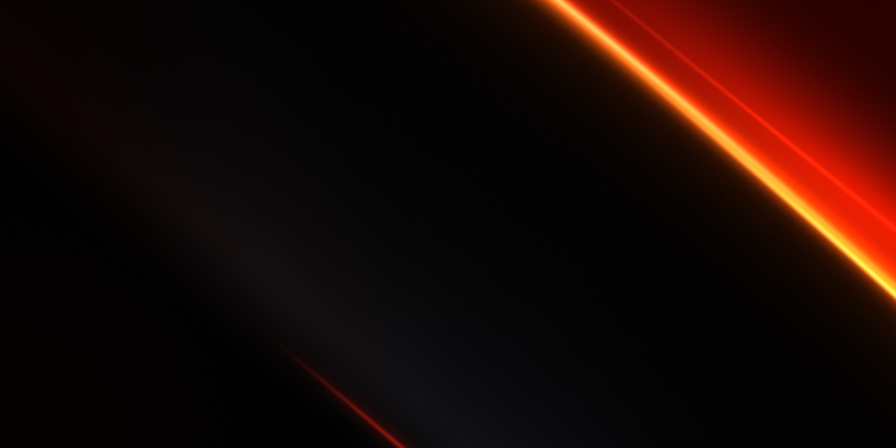
This background is drawn by a Shadertoy shader. Its source:

```glsl
float gauss(float d, float width) {
    return exp(-d * d / (width * width));
}

float hash(vec2 p) {
    return fract(sin(dot(p, vec2(127.1, 311.7))) * 43758.5453);
}

// Signed distance to a sloped line through a point, positive above it
float slopeDist(vec2 p, vec2 start, float slope) {
    return (p.y - start.y + slope * (p.x - start.x)) / sqrt(1.0 + slope * slope);
}

// Wide dim band with a thin ember line on its lower edge
vec3 dimBand(vec2 p) {
    float d = slopeDist(p, vec2(0.638, 0.219), 0.842);
    float band = smoothstep(-0.09, 0.13, d) * exp(-max(d - 0.1, 0.0) / 0.24);
    vec3 tint = mix(vec3(0.055, 0.012, 0.01), vec3(0.075, 0.055, 0.06),
                    smoothstep(0.1, 0.65, p.x));
    tint = mix(tint, vec3(0.06, 0.066, 0.085), smoothstep(0.6, 1.15, p.x));
    vec3 col = tint * band * (1.0 - 0.6 * smoothstep(1.2, 1.9, p.x));

    float along = smoothstep(0.58, 0.92, p.x);
    col += vec3(0.42, 0.05, 0.01) * along * gauss(d, 0.005);
    col += vec3(0.13, 0.012, 0.0) * along * gauss(d, 0.022);
    return col;
}

// Red field right of the beam, split by a fine bright line
vec3 redField(vec2 p, float beam) {
    float d = slopeDist(p, vec2(1.367, 1.0), 0.81);
    float along = smoothstep(1.25, 2.0, p.x);
    float outer = mix(0.3, 0.55, along) * gauss(max(d, 0.0), 0.14);
    vec3 col = vec3(0.15, 0.004, 0.0) + vec3(1.0, 0.1, 0.01) * outer;
    col += vec3(0.2, 0.03, 0.0) * along * gauss(d, 0.05);
    col += vec3(0.28, 0.07, 0.02) * mix(0.4, 1.0, along) * gauss(d, 0.005);
    return col * smoothstep(-0.012, 0.015, beam);
}

// Hot beam: two bright strands inside an orange halo
vec3 hotBeam(vec2 p, float d) {
    float along = smoothstep(1.3, 2.0, p.x);
    float below = max(-d, 0.0);
    float above = max(d, 0.0);
    vec3 col = vec3(0.27, 0.085, 0.005) * exp(-below / 0.075) * step(d, 0.0);
    col += vec3(0.27, 0.085, 0.005) * exp(-above / 0.02) * step(0.0, d);
    col += vec3(0.6, 0.22, 0.02) * gauss(d, 0.025);
    col += vec3(0.5, 0.22, 0.0) * along * exp(-above / 0.04) * smoothstep(-0.02, 0.01, d);
    col += vec3(0.5, 0.5, 0.35) * mix(1.0, 0.35, along) * gauss(d - 0.007, 0.009);
    col += vec3(0.6, 0.6, 0.3) * mix(0.1, 1.0, along) * gauss(d + 0.007, 0.007);
    return col;
}

void mainImage(out vec4 fragColor, in vec2 fragCoord) {
    vec2 p = fragCoord / iResolution.y;
    p.x += 1.0 - 0.5 * iResolution.x / iResolution.y;

    // Slightly bowed beam path
    float x = p.x - 1.235;
    float beam = (p.y - 1.0 + 0.8 * x + 0.065 * x * abs(x)) / 1.29;

    vec3 col = vec3(0.004, 0.003, 0.003);
    col += vec3(0.015, 0.002, 0.0) * gauss(length(p), 0.5);
    col += dimBand(p) * smoothstep(0.0, -0.2, beam);
    col += redField(p, beam);
    col += hotBeam(p, beam);

    // Fine grain against banding
    col += (hash(floor(p * 256.0)) - 0.5) / 255.0;
    fragColor = vec4(clamp(col, 0.0, 1.0), 1.0);
}
```
